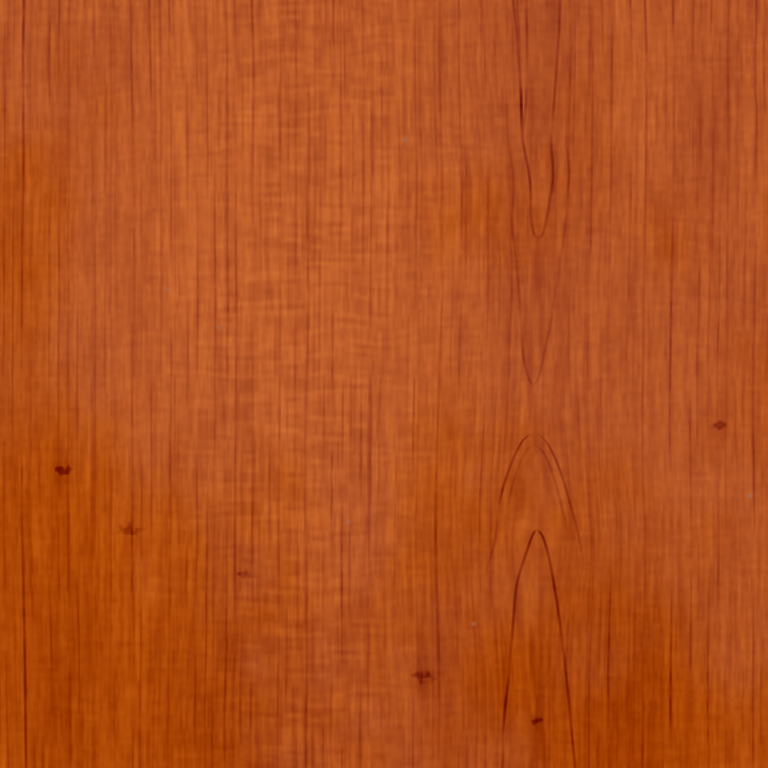
Write a Shadertoy shader that draws this texture.

```glsl
// Polished cherry veneer: a warm two-tone base with fine stretched fibres,
// evenly spaced broken grain lines that part around a column of cathedral
// arches, faint cross flecks, a few small knots and pale specks.

float hash(vec2 p) {
    p = fract(p * vec2(0.1031, 0.1137));
    p += dot(p, p.yx + 33.33);
    return fract((p.x + p.y) * p.x * 17.0);
}

float noise(vec2 p) {
    vec2 i = floor(p), f = fract(p);
    f = f * f * (3.0 - 2.0 * f);
    return mix(mix(hash(i), hash(i + vec2(1, 0)), f.x),
               mix(hash(i + vec2(0, 1)), hash(i + vec2(1, 1)), f.x), f.y);
}

float fbm(vec2 p) {
    float sum = 0.0, amp = 0.5;
    for (int i = 0; i < 4; i++) {
        sum += amp * noise(p);
        p = p * 2.03 + 17.1;
        amp *= 0.5;
    }
    return sum / 0.94;
}

// Soft line at distance d
float stroke(float d, float width) {
    return 1.0 - smoothstep(width * 0.15, width, abs(d));
}

// One layer of upright grain lines, one per cell, broken into dashes
float grainLines(float x, float y, float count, float width, float dashes, float seed) {
    float id = floor(x * count);
    float centre = 0.35 + 0.3 * hash(vec2(id, seed));
    float strength = 0.2 + 0.8 * hash(vec2(id, seed + 7.0));
    float broken = smoothstep(0.25, 0.8, noise(vec2(id * 7.3 + seed, y * dashes)));
    broken *= 0.5 + 0.5 * noise(vec2(id * 3.7, y * 60.0));
    return stroke((fract(x * count) - centre) / count, width) * strength * broken;
}

// Parabolic growth ring; side is -1 when it opens downward, 1 upward
float arch(vec2 q, float apex, float spread, float side, float reach) {
    float along = (q.y - apex) * side;
    float halfWidth = spread * sqrt(max(along, 0.0));
    float fade = smoothstep(-0.003, 0.004, along) * (1.0 - smoothstep(reach * 0.5, reach, along));
    return stroke(abs(q.x) - halfWidth, 0.0032) * fade;
}

void mainImage(out vec4 fragColor, in vec2 fragCoord) {
    vec2 p = fragCoord / iResolution.xy;

    // Grain coordinate wavers slightly and parts around the cathedral column
    float waver = (noise(vec2(p.x * 4.0, p.y * 2.5)) - 0.5) * 0.008
                + (noise(vec2(p.x * 12.0, p.y * 13.0)) - 0.5) * 0.002;
    vec2 q = vec2(p.x - 0.7 + waver, p.y);
    q.x += 0.008 * (noise(vec2(step(0.0, q.x) * 5.0, p.y * 17.0)) - 0.5);
    float swell = exp(-pow((p.y - 0.3) / 0.13, 2.0)) + 0.6 * smoothstep(0.65, 1.0, p.y);
    float x = p.x + waver - 0.02 * swell * sign(q.x) * smoothstep(0.0, 0.04, abs(q.x))
            * exp(-abs(q.x) * 12.0);

    // Base tone: rosy tan above, deeper orange toward the bottom and left edge
    float orange = fbm(vec2(p.x * 5.0 + 3.0, p.y * 4.0)) + 0.5 * (0.36 - p.y)
                 + 0.2 * (1.0 - smoothstep(0.0, 0.2, p.x));
    vec3 color = mix(vec3(0.758, 0.378, 0.172), vec3(0.735, 0.328, 0.045),
                     smoothstep(0.34, 0.8, orange));

    // Broad shading: upright bands, a darker foot and a lighter middle left
    float dark = 0.4 * fbm(vec2(x * 12.0, p.y * 2.2 + 5.0)) - 0.06;
    dark += 0.24 * smoothstep(0.4, 0.0, p.y) * fbm(p * vec2(6.0, 4.0));
    dark += 0.08 * smoothstep(0.45, 0.75, p.x);
    dark -= 0.08 * exp(-dot(p - vec2(0.38, 0.6), p - vec2(0.38, 0.6)) * 12.0);

    // Fine fibres, from streaks to short pores
    dark += 0.26 * (noise(vec2(x * 190.0, p.y * 13.0)) - 0.5);
    dark += 0.20 * (noise(vec2(x * 310.0, p.y * 50.0)) - 0.5);
    dark += 0.10 * (noise(vec2(p.x * 150.0, p.y * 180.0)) - 0.5);

    // Short cross flecks, strongest left of the middle
    float fleck = noise(vec2(p.x * 34.0, p.y * 160.0 + 2.0 * noise(p * 16.0))) - 0.5;
    dark += fleck * (0.10 + 0.17 * exp(-pow((p.x - 0.4) / 0.13, 2.0)));

    // Grain lines: a fine even set, a medium set and a few long dark ones
    float column = 1.0 - 0.7 * exp(-pow(q.x / 0.04, 2.0));
    dark += 0.42 * grainLines(x, p.y, 84.0, 0.0027, 11.0, 2.0) * column;
    dark += 0.42 * grainLines(x + 0.004, p.y, 37.0, 0.0029, 7.0, 11.0) * column;
    dark += 0.62 * grainLines(x + 0.02, p.y, 11.0, 0.0031, 5.0, 23.0) * column;

    // Cathedral arches: some open downward, the nested upper ones open upward
    float rings = arch(q, 0.31, 0.085, -1.0, 0.45) + 0.8 * arch(q, 0.435, 0.15, -1.0, 0.2)
                + 0.4 * arch(q, 0.42, 0.12, -1.0, 0.13)
                + 0.8 * arch(q, 0.69, 0.055, 1.0, 0.5) + 0.5 * arch(q, 0.50, 0.07, 1.0, 0.5)
                + 0.6 * arch(q + vec2(0.02, 0.0), 0.83, 0.015, 1.0, 0.3);
    dark += 0.85 * rings * (0.15 + 0.85 * noise(vec2(q.x * 60.0, p.y * 30.0)));
    dark += 0.2 * exp(-pow(q.x / 0.025, 2.0)) * smoothstep(0.4, 0.9, noise(vec2(x * 150.0, p.y * 14.0)));

    // Small knots with a ragged core and a soft smear along the grain
    for (int i = 0; i < 6; i++) {
        float k = float(i);
        vec2 d = p - vec2(fract(k * 0.618 + 0.08), 0.04 + 0.52 * fract(k * 0.37 + 0.67));
        float size = 0.6 + 0.5 * hash(vec2(k, 41.0));
        float r = length(d / vec2(0.014, 0.008)) / size + 1.3 * (noise(p * 190.0) - 0.5);
        dark += (0.35 + 0.35 * hash(vec2(k, 47.0))) * (1.0 - smoothstep(0.2, 1.1, r));
        dark += 0.2 * exp(-dot(d / vec2(0.012, 0.035), d / vec2(0.012, 0.035)));
    }
    color -= dark * vec3(0.25, 0.215, 0.085);

    // Sparse greyish specks
    for (int i = 0; i < 6; i++) {
        vec2 at = vec2(hash(vec2(i, 61.0)), hash(vec2(i, 73.0)));
        float speck = 1.0 - smoothstep(0.001, 0.0045, length(p - at));
        color = mix(color, vec3(0.62, 0.42, 0.38), 0.6 * speck);
    }
    fragColor = vec4(clamp(color, 0.0, 1.0), 1.0);
}
```
